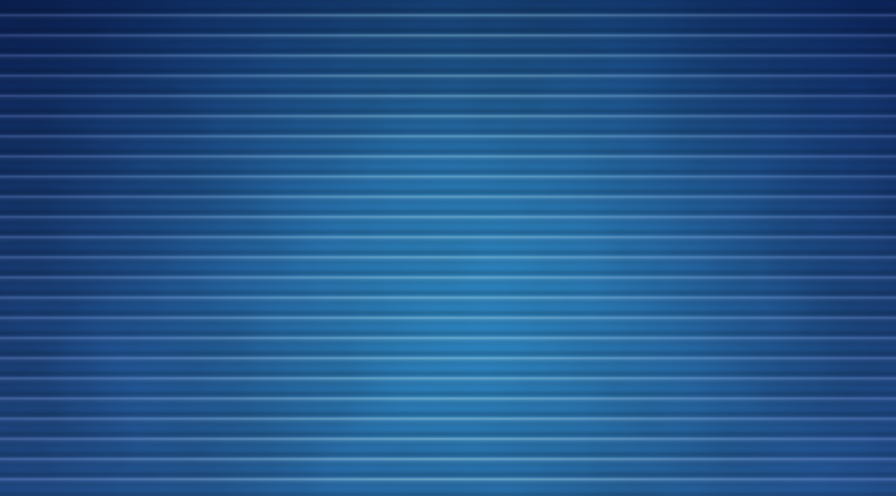
A Shadertoy shader for this background:

```glsl
// Blue glowing backdrop with soft mottling and thin pale horizontal lines.

const float LINE_PERIOD  = 0.04067;  // spacing, in canvas heights
const float LINE_OFFSET  = 0.0340;   // lowest line above the bottom edge
const float LINE_WIDTH   = 0.0029;   // Gaussian radius of the bright core
const float HALO_WIDTH   = 0.0065;   // soft light under each line
const float SHADOW_WIDTH = 0.0055;   // dark band above each line
const float SHADOW_SHIFT = 0.0095;
const float SHADOW_DEPTH = 0.15;
const float MOTTLE       = 0.13;     // strength of the cloudy wear

const vec2 GLOW_CENTER = vec2(0.525, 0.38);
const vec2 GLOW_RADIUS = vec2(0.34, 0.60);

const vec3 EDGE_TOP    = vec3(0.035, 0.115, 0.315);
const vec3 EDGE_BOTTOM = vec3(0.125, 0.285, 0.530);
const vec3 GLOW_COLOR  = vec3(0.165, 0.490, 0.710);
const vec3 LINE_CENTER = vec3(0.550, 0.750, 0.840);
const vec3 LINE_EDGE   = vec3(0.430, 0.500, 0.780);

float hash(vec2 p) {
    return fract(sin(dot(p, vec2(127.1, 311.7))) * 43758.5453);
}

float valueNoise(vec2 p) {
    vec2 i = floor(p);
    vec2 f = fract(p);
    f = f * f * (3.0 - 2.0 * f);
    return mix(mix(hash(i), hash(i + vec2(1.0, 0.0)), f.x),
               mix(hash(i + vec2(0.0, 1.0)), hash(i + vec2(1.0, 1.0)), f.x), f.y);
}

// Layered noise, roughly centred on zero
float clouds(vec2 p) {
    float sum = 0.0;
    float amplitude = 0.5;
    for (int i = 0; i < 4; i++) {
        sum += amplitude * (valueNoise(p) - 0.5);
        p = mat2(0.8, 0.6, -0.6, 0.8) * p * 2.0 + 17.3;
        amplitude *= 0.5;
    }
    return sum;
}

float bell(float x, float radius) {
    x /= radius;
    return exp(-x * x);
}

void mainImage(out vec4 fragColor, in vec2 fragCoord) {
    vec2 uv = fragCoord / iResolution.xy;
    vec2 p = fragCoord / iResolution.y;

    // Vertical gradient lit by a wide oval glow
    vec2 d = (uv - GLOW_CENTER) / GLOW_RADIUS;
    float glow = exp(-dot(d, d));
    vec3 color = mix(mix(EDGE_BOTTOM, EDGE_TOP, uv.y), GLOW_COLOR, glow);

    // Cloudy wear, stronger in the dark borders
    float wear = clouds(p * 5.0 + 3.7);
    color *= 1.0 + MOTTLE * wear * mix(2.2, 1.0, glow);

    // Signed distance to the nearest line, positive above it
    float y = (fract((p.y - LINE_OFFSET) / LINE_PERIOD + 0.5) - 0.5) * LINE_PERIOD;

    // Dark bands above and, more faintly, below each line
    float shadow = bell(y - SHADOW_SHIFT, SHADOW_WIDTH)
                 + 0.45 * bell(y + SHADOW_SHIFT, SHADOW_WIDTH);
    color *= 1.0 - SHADOW_DEPTH * shadow;

    // Pale core and halo, fading and turning violet toward the sides
    float middle = bell(uv.x - 0.5, 0.36);
    float core = bell(y, max(LINE_WIDTH, 0.7 / iResolution.y));
    float halo = bell(y + 0.003, HALO_WIDTH);
    float strength = mix(0.30, 0.46, middle) * mix(1.10, 0.78, uv.y);
    float light = strength * (core + 0.28 * halo);
    color = mix(color, mix(LINE_EDGE, LINE_CENTER, middle), light);

    fragColor = vec4(clamp(color, 0.0, 1.0), 1.0);
}
```
